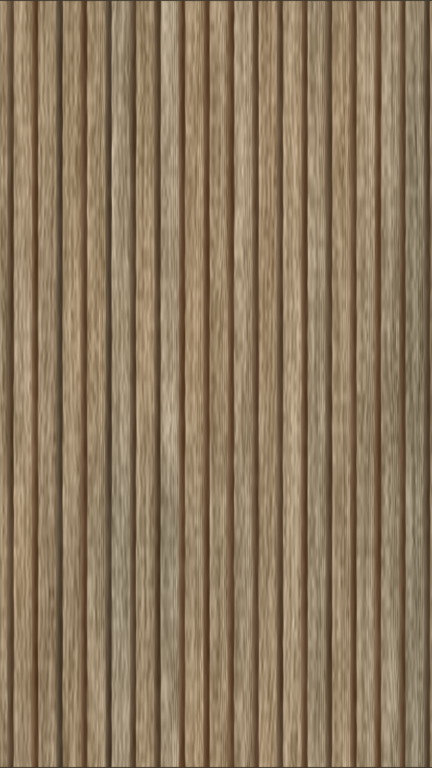
This texture is drawn by a Shadertoy shader. Its source:

```glsl
// Vertical oak slats separated by shaded grooves, with a thin dark line at top and bottom.
// Each slat gets its own tone and grain: stretched noise streaks, short pores and
// warped growth rings that lean or arch by a different amount on every slat.

#define SLAT_PITCH 0.0567     // slat plus groove, as a share of the width
#define FIRST_GROOVE 0.0245   // centre of the leftmost groove
#define GROOVE_HALF 0.128     // half groove width, as a share of the pitch
#define EDGE_LINE 0.0028      // thickness of the top and bottom lines
#define STREAK_AMOUNT 0.15
#define PORE_AMOUNT 0.13
#define RING_AMOUNT 0.032
#define OAK vec3(0.605, 0.535, 0.430)
#define GROOVE_LIT vec3(0.455, 0.370, 0.280)
#define GROOVE_DARK vec3(0.310, 0.232, 0.155)
#define EDGE_COLOR vec3(0.25, 0.22, 0.18)

float hash(vec2 p) {
    return fract(sin(dot(p, vec2(127.1, 311.7))) * 43758.55);
}

float noise(vec2 p) {
    vec2 i = floor(p), f = fract(p);
    f = f * f * (3.0 - 2.0 * f);
    return mix(mix(hash(i), hash(i + vec2(1, 0)), f.x),
               mix(hash(i + vec2(0, 1)), hash(i + vec2(1, 1)), f.x), f.y);
}

// Growth rings across a slat; u runs from -0.5 to 0.5 over the pitch
float rings(float u, float y, float id) {
    float lean = (hash(vec2(id, 3.0)) - 0.5) * 5.0;
    float arch = 14.0 * step(0.65, hash(vec2(id, 5.0)));
    float bend = 2.2 * noise(vec2(id * 7.3, y * 3.0));
    float wobble = 0.5 * noise(vec2(u * 4.0 + id * 9.0, y * 26.0));
    float phase = u * 6.0 + arch * u * u + lean * y + bend + wobble;
    return sin(6.2832 * phase);
}

// Wood of one slat, in canvas coordinates p
vec3 wood(vec2 p, float u, float id) {
    float shift = id * 17.0;
    float sway = 0.006 * noise(vec2(shift, p.y * 5.0));
    float x = p.x + sway;
    float streak = noise(vec2(x * 145.0 + shift, p.y * 5.0)) - 0.5;
    float pore = noise(vec2(x * 230.0 + shift, p.y * 42.0)) - 0.5;
    float broad = noise(vec2(x * 45.0 + shift, p.y * 2.2)) - 0.5;
    float light = STREAK_AMOUNT * streak + PORE_AMOUNT * pore + 0.07 * broad;
    light += RING_AMOUNT * rings(u, p.y, id);

    // Tone differs by slat and drifts slowly over the panel
    float tone = hash(vec2(id, 11.0)) - 0.5;
    float warmth = hash(vec2(id, 23.0)) - 0.5;
    float drift = noise(p * vec2(4.0, 2.0) + 31.0) - 0.5;
    light += 0.055 * tone + 0.05 * drift;
    return OAK + light + vec3(0.022, -0.006, -0.025) * (warmth + drift);
}

// Groove floor: lit on the left, deep in shadow on the right
vec3 groove(vec2 p, float s, float id) {
    float depth = smoothstep(-GROOVE_HALF, GROOVE_HALF * 0.55, s);
    float worn = noise(vec2(id * 13.0, p.y * 4.0)) - 0.5;
    float grain = noise(vec2(p.x * 220.0, p.y * 30.0)) - 0.5;
    float tint = hash(vec2(id, 41.0)) - 0.5;
    vec3 color = mix(GROOVE_LIT, GROOVE_DARK, depth);
    return color + 0.05 * worn + 0.06 * grain + vec3(0.05, 0.0, -0.025) * tint;
}

void mainImage(out vec4 fragColor, in vec2 fragCoord) {
    vec2 p = fragCoord / iResolution.x;
    float height = iResolution.y / iResolution.x;
    float pixel = 1.0 / iResolution.x;

    // Slat and groove indices with local positions around their centres
    float q = (p.x - FIRST_GROOVE) / SLAT_PITCH;
    float slatId = floor(q) + 2.0;
    float u = fract(q) - 0.5;
    float grooveId = floor(q + 0.5) + 2.0;
    float s = fract(q + 0.5) - 0.5;

    // Slat face with a faint bevel: bright left edge, dim right edge
    vec3 color = wood(p, u, slatId);
    color += 0.025 * smoothstep(-0.2, -0.36, u) - 0.045 * smoothstep(0.22, 0.38, u);

    // Slightly uneven groove edge
    float ragged = 0.025 * (noise(vec2(grooveId * 5.0, p.y * 24.0)) - 0.5);
    float soft = 0.7 * pixel / SLAT_PITCH + 0.015;
    float inGroove = 1.0 - smoothstep(-soft, soft, abs(s) - GROOVE_HALF - ragged);
    color = mix(color, groove(p, s, grooveId), inGroove);

    // Dark lines along the top and bottom
    float edge = min(p.y, height - p.y);
    float line = 1.0 - smoothstep(-0.5 * pixel, 0.5 * pixel, edge - EDGE_LINE);
    color = mix(color, EDGE_COLOR, 0.85 * line);

    fragColor = vec4(clamp(color, 0.0, 1.0), 1.0);
}
```
